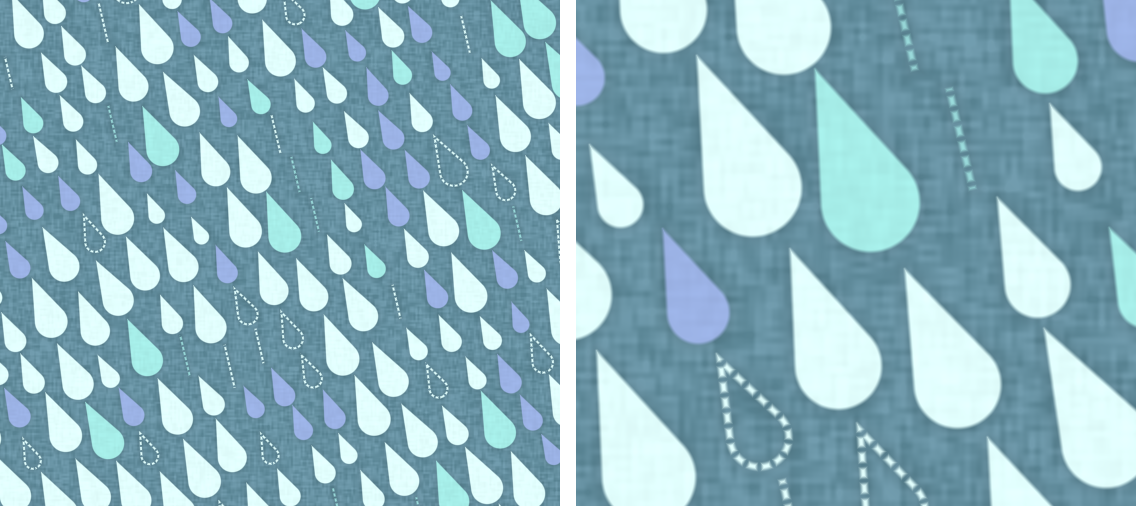
Left: the whole. Right: its middle third, enlarged.
Write a Shadertoy shader that draws this pattern.

```glsl
// Slanted rain of flat and stitched teardrops on a woven blue-grey cloth.
#define LEAN 0.45        // tilt of the drops from vertical, radians
#define LINE_LEAN 0.22   // extra tilt of the stitched lines
#define COLUMN 0.0705    // width of one rain column, in canvas heights
#define PERIOD 0.266     // column length shared by two large or three small items
#define LARGE_SHARE 0.46 // share of periods that hold large drops
#define STITCH 0.0102    // spacing of the stitches
#define THREAD 0.0019    // half thickness of the stitches
#define SOFT 0.0017      // edge softness

const vec3 CLOTH_DARK  = vec3(0.345, 0.515, 0.575);
const vec3 CLOTH_LIGHT = vec3(0.445, 0.615, 0.685);
const vec3 WHITE  = vec3(0.885, 1.0, 0.995);
const vec3 TEAL   = vec3(0.65, 0.93, 0.91);
const vec3 VIOLET = vec3(0.61, 0.70, 0.90);

vec4 hash4(vec3 p) {
    vec4 q = fract(p.xyzx * vec4(0.1031, 0.1030, 0.0973, 0.1099));
    q += dot(q, q.wzxy + 33.33);
    return fract((q.xxyz + q.yzzw) * q.zywx);
}

float valueNoise(vec2 p) {
    vec2 i = floor(p), f = fract(p);
    f = f * f * (3.0 - 2.0 * f);
    float a = hash4(vec3(i, 7.0)).x, b = hash4(vec3(i + vec2(1, 0), 7.0)).x;
    float c = hash4(vec3(i + vec2(0, 1), 7.0)).x, d = hash4(vec3(i + 1.0, 7.0)).x;
    return mix(mix(a, b, f.x), mix(c, d, f.x), f.y);
}

// Crossed threads, centred on zero
float weave(vec2 p) {
    return valueNoise(p * vec2(70.0, 260.0)) + valueNoise(p.yx * vec2(70.0, 260.0) + 91.0) - 1.0;
}

vec2 rotate(vec2 p, float a) {
    float c = cos(a), s = sin(a);
    return vec2(c * p.x + s * p.y, c * p.y - s * p.x);
}

// Teardrop with bulb radius r and tip at height h: x = distance, y = length along the rim
vec2 teardrop(vec2 p, float r, float h) {
    p.x = abs(p.x);
    float b = r / h, a = sqrt(1.0 - b * b);
    float k = dot(p, vec2(-b, a));
    if (k < 0.0) {
        float l = length(p);
        return vec2(l - r, -r * acos(clamp(dot(p, vec2(a, b)) / max(l, 1e-5), -1.0, 1.0)));
    }
    if (k > a * h) return vec2(length(p - vec2(0.0, h)), k);
    return vec2(dot(p, vec2(a, b)) - r, k);
}

// Cuts a centre line, given its distance and length, into stitches
float stitches(float dist, float along) {
    float gap = (abs(fract(along / STITCH) - 0.5) - 0.3) * STITCH;
    return max(abs(dist) - THREAD, gap);
}

// One item standing in a slot; p is measured from the slot's bottom centre
float item(vec2 p, float slot, bool large, vec4 shape, vec4 kind, out vec3 color) {
    float size = slot * (large ? mix(0.84, 0.97, shape.x) : mix(0.66, 0.98, sqrt(shape.x)));
    float r = size * 0.255, h = size - r;
    float pick = kind.x;
    color = WHITE;

    // Stitched line
    if (!large && pick > 0.83) {
        vec2 q = rotate(p - vec2(0.0, slot * 0.5), -LINE_LEAN);
        float halfLength = slot * mix(0.36, 0.5, shape.y);
        color = kind.y < 0.5 ? mix(TEAL, CLOTH_LIGHT, 0.25) : WHITE;
        return max(stitches(q.x, q.y), abs(q.y) - halfLength);
    }

    // Jitter inside the slot, with a slight turn
    p -= vec2((shape.y - 0.5) * (large ? 0.008 : 0.022), r + (slot - size) * shape.z);
    vec2 drop = teardrop(rotate(p, (shape.w - 0.5) * 0.12), r, h);

    // Stitched outline or plain filling
    bool outlined = large ? pick > 0.89 : pick > 0.76;
    if (outlined) return stitches(drop.x + THREAD, drop.y);
    if (large) color = pick < 0.14 ? TEAL : WHITE;
    else color = pick < 0.27 ? VIOLET : pick < 0.34 ? TEAL : WHITE;
    return drop.x;
}

void mainImage(out vec4 fragColor, in vec2 fragCoord) {
    vec2 p = fragCoord / iResolution.y;
    vec2 q = rotate(p, LEAN);
    float column = floor(q.x / COLUMN);
    float nearest = 1.0, cover = 0.0;
    vec3 paint = WHITE;

    // Gather the items of the neighbouring columns and periods
    for (int i = -1; i <= 1; i++) {
        float c = column + float(i);
        float v = q.y + PERIOD * (0.5 * c + 0.4 * hash4(vec3(c, 3.0, 5.0)).x);
        float row = floor(v / PERIOD);
        for (int j = -1; j <= 1; j++) {
            vec2 cell = vec2(c, row + float(j));
            bool large = hash4(vec3(cell, 19.0)).y < LARGE_SHARE;
            int count = large ? 2 : 3;
            float slot = PERIOD / float(count);
            for (int k = 0; k < count; k++) {
                vec3 id = vec3(cell, float(k) + 31.0);
                vec2 local = vec2(q.x - (c + 0.5) * COLUMN, v - cell.y * PERIOD - float(k) * slot);
                vec3 color;
                float d = item(local, slot, large, hash4(id), hash4(id + 57.0), color);
                float a = 1.0 - smoothstep(-SOFT, SOFT, d);
                if (a > cover) { cover = a; paint = color; }
                nearest = min(nearest, d);
            }
        }
    }

    // Cloth, darker close to the drops
    float threads = weave(p);
    vec3 cloth = mix(CLOTH_DARK, CLOTH_LIGHT, clamp(0.53 + 0.75 * threads, 0.0, 1.0));
    cloth *= 1.0 - 0.1 * exp(-max(nearest, 0.0) / 0.005);
    paint *= 1.0 + 0.03 * threads;
    fragColor = vec4(mix(cloth, paint, cover), 1.0);
}
```
